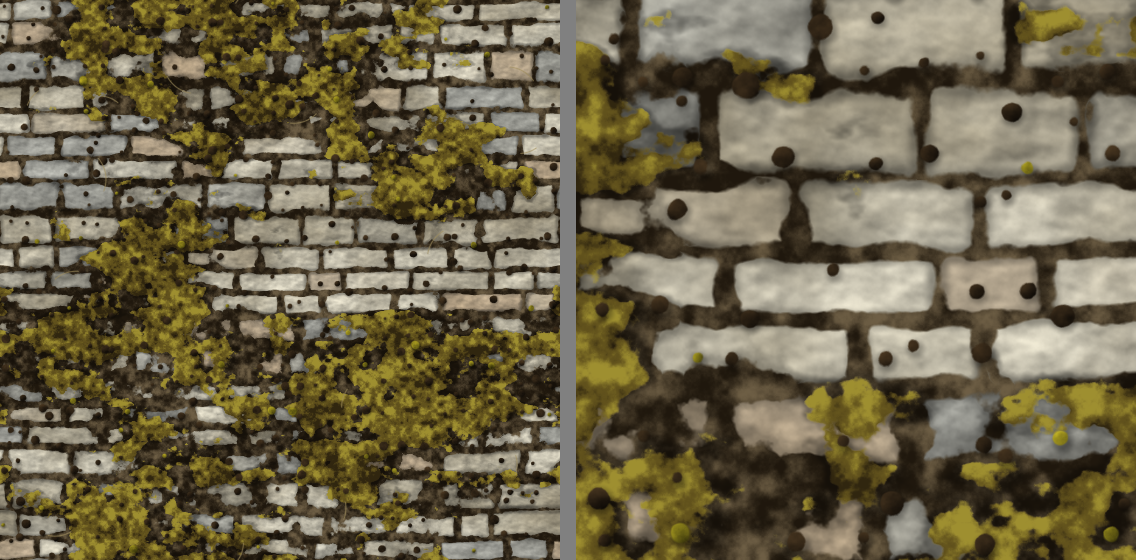
Left, the full canvas; right, a detail of the centre.
Give the GLSL for this texture, as a Shadertoy shader.

```glsl
// A weathered wall of pale split stones, 21 courses of about 9 stones each, overgrown with moss.
// Jittered courses give the joints; tiling fbm fields spread soil and moss from them,
// and loops scatter round tufts and dry stalks on top.

float hash(vec2 p) {
    vec3 q = fract(vec3(p.xyx) * vec3(0.1031, 0.1030, 0.0973));
    q += dot(q, q.yzx + 33.33);
    return fract((q.x + q.y) * q.z);
}

// Value noise that wraps after one canvas
float noise(vec2 uv, vec2 freq, float seed) {
    vec2 p = uv * freq, i = floor(p), f = p - i;
    f = f * f * (3.0 - 2.0 * f);
    vec2 a = mod(i, freq) + seed, b = mod(i + 1.0, freq) + seed;
    return mix(mix(hash(a), hash(vec2(b.x, a.y)), f.x),
               mix(hash(vec2(a.x, b.y)), hash(b), f.x), f.y);
}

float fbm(vec2 uv, vec2 freq, float seed) {
    float sum = 0.0, amp = 0.5;
    for (int i = 0; i < 5; i++) {
        sum += amp * noise(uv, freq, seed);
        freq *= 2.0;
        amp *= 0.5;
        seed += 17.0;
    }
    return sum / 0.97;
}

float jointX(float i, float row) {
    return i + 0.6 * (hash(vec2(mod(i, 9.0), row + 40.0)) - 0.5);
}

// Depth inside the stone, measured from its rounded outline; id names the stone
float stoneDepth(vec2 uv, out vec2 id) {
    float y = uv.y * 21.0 + 0.2 * sin(25.1327 * uv.y);
    float row = mod(floor(y), 21.0);
    float x = uv.x * 9.0 + 0.5 * row + 0.5 * hash(vec2(row, 7.0));
    float i = floor(x);
    if (x < jointX(i, row)) i -= 1.0;
    else if (x > jointX(i + 1.0, row)) i += 1.0;
    id = vec2(mod(i, 9.0), row);
    vec2 d = vec2(min(x - jointX(i, row), jointX(i + 1.0, row) - x) / 9.0,
                  min(fract(y), 1.0 - fract(y)) / 21.0);
    vec2 q = 0.009 - d;
    return 0.009 - length(max(q, 0.0)) - min(max(q.x, q.y), 0.0);
}

void mainImage(out vec4 fragColor, in vec2 fragCoord) {
    vec2 uv = fragCoord / iResolution.xy;
    float px = 1.0 / iResolution.y;
    float grain = fbm(uv, vec2(90.0), 3.0);
    float rough = fbm(uv, vec2(36.0), 60.0);
    vec2 warp = vec2(noise(uv, vec2(14.0), 5.0), noise(uv, vec2(14.0), 91.0)) - 0.5;

    // Stone: per-block tint, stains and chipped relief lit from the upper left
    vec2 id;
    float depth = stoneDepth(uv + 0.009 * warp, id);
    float tone = hash(id + 210.0), tint = hash(id + 320.0);
    float relief = fbm(uv, vec2(14.0, 24.0), 130.0);
    float slope = relief - fbm(uv + vec2(-0.003, 0.004), vec2(14.0, 24.0), 130.0);
    float stain = fbm(uv, vec2(9.0, 13.0), 180.0);
    vec3 stone = mix(vec3(0.59, 0.56, 0.48), vec3(0.78, 0.76, 0.69),
                     clamp(0.6 * tone + 2.2 * (stain - 0.5) + 0.25, 0.0, 1.0));
    stone = mix(stone, vec3(0.55, 0.56, 0.55), 0.7 * smoothstep(0.75, 0.9, tint));
    stone = mix(stone, vec3(0.66, 0.56, 0.44), 0.6 * smoothstep(0.2, 0.08, tint));
    stone *= 1.0 + 1.5 * slope + 0.3 * (grain - 0.5);
    stone *= mix(0.72, 1.0, smoothstep(0.003, 0.011, depth));

    // Soil fills the joints and creeps over the stones
    float patches = fbm(uv, vec2(4.0, 6.0), 260.0);
    float nearJoint = 1.0 - smoothstep(0.002, 0.017, depth);
    float growth = patches + 0.12 * nearJoint + 0.35 * (rough - 0.5);
    float filled = 1.0 - smoothstep(0.003, 0.006, depth + 0.016 * (rough - 0.5));
    float soilMask = max(filled, smoothstep(0.54, 0.575, growth));
    vec3 soil = mix(vec3(0.12, 0.09, 0.05), vec3(0.43, 0.37, 0.27),
                    smoothstep(0.33, 0.78, 0.65 * grain + 0.35 * stain));
    stone *= mix(1.0, 0.78, smoothstep(0.46, 0.55, growth));
    vec3 col = mix(stone, soil, soilMask);

    // Moss: lumpy cushions, bright on top and dark beneath
    float lump = fbm(uv, vec2(18.0, 26.0), 340.0);
    float lift = lump - fbm(uv + vec2(-0.003, 0.011), vec2(18.0, 26.0), 340.0);
    float cover = patches + 0.05 * nearJoint + 0.75 * (lump - 0.5);
    float mossMask = smoothstep(0.57, 0.605, cover + 0.15 * (grain - 0.5));
    float lit = 0.42 + 1.3 * lift + 1.6 * (grain - 0.5) + 0.7 * (stain - 0.5);
    vec3 moss = mix(vec3(0.19, 0.15, 0.06), vec3(0.38, 0.32, 0.11), smoothstep(0.0, 0.4, lit));
    moss = mix(moss, vec3(0.62, 0.56, 0.19), smoothstep(0.38, 0.9, lit));
    col *= 1.0 - 0.3 * smoothstep(0.5, 0.58, cover) * (1.0 - mossMask);
    col = mix(col, moss, mossMask);

    // Round tufts: mostly brown, a few yellow-green
    vec2 cell = floor(uv * 36.0);
    for (int k = 0; k < 9; k++) {
        vec2 c = cell + vec2(k % 3 - 1, k / 3 - 1), w = mod(c, 36.0);
        vec2 jitter = vec2(hash(w + 400.0), hash(w + 470.0)) - 0.5;
        vec2 v = uv - (c + 0.5 + 0.7 * jitter) / 36.0;
        float size = hash(w + 540.0);
        float r = 0.003 + 0.005 * size * size;
        float keep = step(hash(w + 610.0), 0.36);
        float edge = length(v) + 0.004 * (grain - 0.5) - r;
        vec3 tuft = mix(vec3(0.20, 0.15, 0.09), vec3(0.52, 0.48, 0.10), step(0.88, hash(w + 680.0)));
        tuft *= 0.9 + 0.35 * dot(v / r, vec2(-0.5, 0.8)) + 1.2 * (grain - 0.5);
        col *= 1.0 - 0.3 * keep * smoothstep(0.004, -0.002, length(v + vec2(-0.001, 0.002)) - r);
        col = mix(col, tuft, keep * smoothstep(0.5 * px + 0.0005, -0.5 * px - 0.0005, edge));
    }

    // Dry bent stalks
    for (float n = 0.0; n < 14.0; n++) {
        vec2 v = fract(uv - vec2(hash(vec2(n, 750.0)), hash(vec2(n, 790.0))) + 0.5) - 0.5;
        float a = 6.2832 * hash(vec2(n, 830.0)), len = 0.012 + 0.018 * hash(vec2(n, 870.0));
        v = mat2(cos(a), sin(a), -sin(a), cos(a)) * v;
        v.y += 9.0 * v.x * v.x;
        float d = length(vec2(max(abs(v.x) - len, 0.0), v.y)) - 0.0008;
        col = mix(col, vec3(0.62, 0.55, 0.36), 0.75 * smoothstep(px, -px, d));
    }
    fragColor = vec4(clamp(col, 0.0, 1.0), 1.0);
}
```
